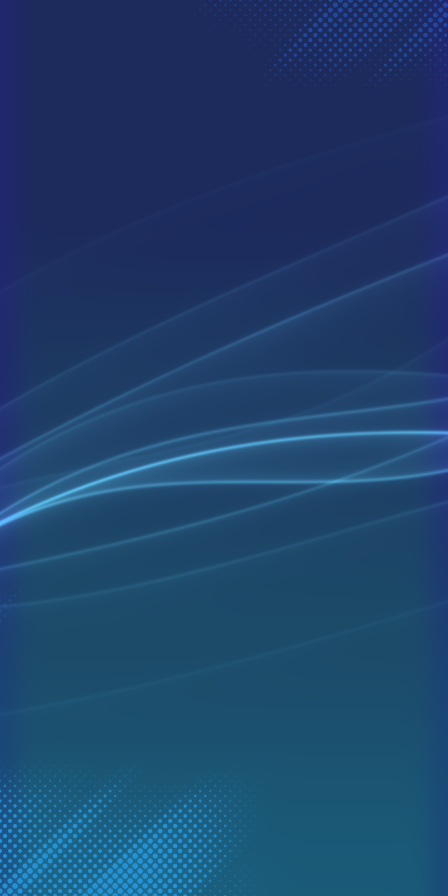
A WebGL 2 fragment shader for this background:

```glsl
#version 300 es
precision highp float;

uniform vec2 u_resolution;
out vec4 fragColor;

const int RIBBONS = 11;

// Ribbon heights at x = 0, 1/3, 2/3 and 1
const vec4 heights[RIBBONS] = vec4[](
    vec4(.417, .480, .511, .517), vec4(.414, .458, .462, .475),
    vec4(.427, .501, .533, .555), vec4(.477, .555, .584, .581),
    vec4(.488, .573, .648, .716), vec4(.544, .632, .708, .781),
    vec4(.674, .758, .820, .870), vec4(.365, .402, .449, .512),
    vec4(.323, .350, .393, .440), vec4(.203, .237, .280, .329),
    vec4(.456, .492, .538, .622));

// Line strength, veil strength, veil reach (negative reaches upward)
const vec3 styles[RIBBONS] = vec3[](
    vec3(.75, .22, .035), vec3(.50, .20, -.040),
    vec3(.34, .14, .045), vec3(.12, .12, .070),
    vec3(.23, .16, .060), vec3(.11, .09, .080),
    vec3(.03, .03, .060), vec3(.23, .10, .030),
    vec3(.13, .07, .040), vec3(.05, .03, .030),
    vec3(.05, .06, .050));

float hash(float n) {
    n = fract(n * .1031);
    n *= n + 33.33;
    return fract(n * (n + n));
}

float noise(float x) {
    float f = fract(x);
    return mix(hash(floor(x)), hash(floor(x) + 1.), f * f * (3. - 2. * f));
}

// Cubic through four evenly spaced heights
float curve(vec4 h, float x) {
    float t = 3. * x;
    vec4 d = t - vec4(0, 1, 2, 3);
    return dot(h, vec4(-d.y * d.z * d.w / 6., d.x * d.z * d.w / 2.,
                       -d.x * d.y * d.w / 2., d.x * d.y * d.z / 6.));
}

vec3 backdrop(vec2 uv) {
    vec3 c = mix(vec3(.10, .355, .47), vec3(.11, .29, .41), smoothstep(0., .32, uv.y));
    c = mix(c, vec3(.11, .225, .38), smoothstep(.28, .56, uv.y));
    c = mix(c, vec3(.11, .165, .36), smoothstep(.54, .78, uv.y));
    float side = min(uv.x, 1. - uv.x);
    vec3 edgeBlue = mix(vec3(.10, .27, .47), vec3(.13, .15, .45), smoothstep(.1, .6, uv.y));
    return mix(c, edgeBlue, .75 * exp(-side * side / .0025));
}

vec3 ribbons(vec2 uv, float pixel) {
    float light = 0.;
    for (int i = 0; i < RIBBONS; i++) {
        vec3 style = styles[i];
        float d = 2. * (curve(heights[i], uv.x) - uv.y);
        float lineWidth = max(.0045, pixel);
        float line = exp(-d * d / (lineWidth * lineWidth));
        float halo = exp(-abs(d) / .014);
        float inside = d * sign(style.z);
        float veil = smoothstep(-.006, .006, inside) * exp(-max(inside, 0.) / abs(style.z));
        float shimmer = .75 + .25 * noise(uv.x * 5. + float(i) * 9.);
        light += shimmer * (style.x * (line * .75 + halo * .22) + style.y * veil * .65);
    }
    return vec3(.27, .55, .60) * light;
}

// Diagonal halftone: radius and brightness follow the strength
float halftone(vec2 p, float strength, float pixel) {
    const float pitch = .0158;
    vec2 q = vec2(p.x + p.y, p.x - p.y) * .7071 / pitch;
    float radius = mix(.12, .40, strength);
    float soft = max(.08, pixel / pitch * .6);
    float dotMask = 1. - smoothstep(radius - soft, radius + soft, length(fract(q) - .5));
    return dotMask * smoothstep(0., .45, strength);
}

void main() {
    vec2 uv = gl_FragCoord.xy / u_resolution;
    vec2 p = uv * vec2(1, 2);
    float pixel = 1. / u_resolution.x;

    vec3 color = backdrop(uv) + ribbons(uv, pixel);

    // Streaks shared by all dots in a diagonal lane
    float across = (p.x - p.y) * .7071;
    float lane = noise(floor(across / .0158) * .45 + 70.);

    // Lower left dots with a soft haze
    float beam = exp(-pow((across - .19) / .07, 2.));
    float low = smoothstep(.36, .02, p.y) * smoothstep(.68, .12, p.x - .12 * beam);
    low = clamp(low * (.5 + .6 * lane + .5 * beam), 0., 1.);
    color += vec3(.01, .07, .11) * low;
    color = mix(color, vec3(.15, .59, .86), .9 * halftone(p, low, pixel));

    // Upper right dots
    float high = smoothstep(1.73, 2.02, p.y) * smoothstep(.36, .72, p.x);
    high *= .3 + .8 * lane;
    color = mix(color, vec3(.13, .32, .70), .75 * halftone(p, high, pixel));

    // Faint dots on the left edge
    float edge = smoothstep(.09, 0., p.x) * smoothstep(.16, .03, abs(p.y - .63));
    color = mix(color, vec3(.12, .42, .68), .5 * halftone(p, edge * .5 * lane, pixel));

    fragColor = vec4(color, 1);
}
```
